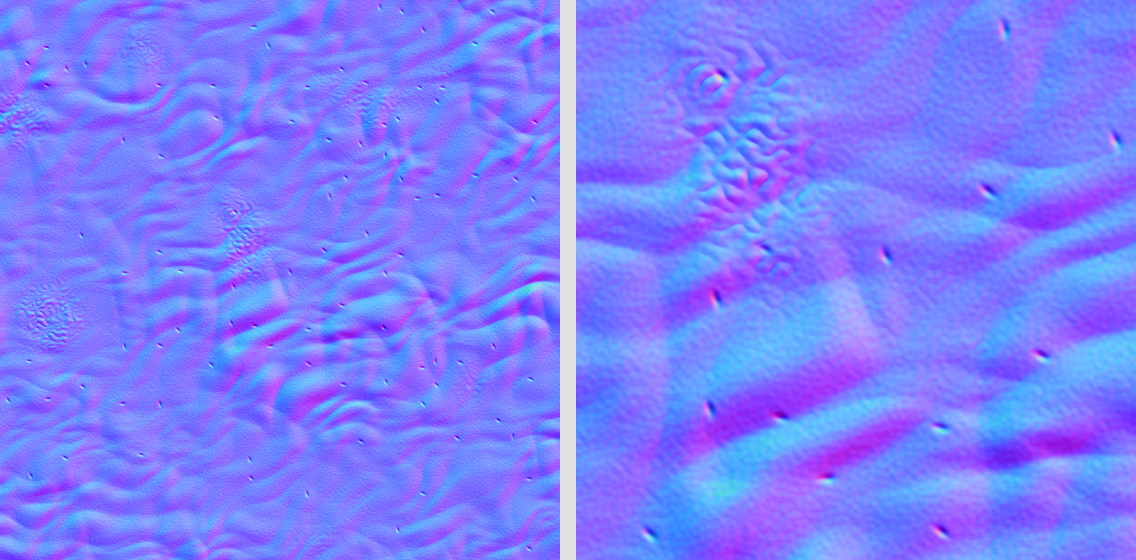
Left: the whole. Right: its middle third, enlarged.
This texture map is drawn by a Shadertoy shader. Its source:

```glsl
// Tangent-space normal map of a rumpled, weathered surface.
// Creased gradient noise in three directions, fine grain, crackled patches
// and small gashes form one height field; its slope becomes the colour.

vec2 hash22(vec2 p) {
    vec3 q = fract(vec3(p.xyx) * vec3(0.1031, 0.1030, 0.0973));
    q += dot(q, q.yzx + 33.33);
    return fract((q.xx + q.yz) * q.zy);
}

float cornerSlope(vec2 cell, vec2 offset) {
    return dot(hash22(cell) * 2.0 - 1.0, offset);
}

float gradientNoise(vec2 p) {
    vec2 i = floor(p), f = p - i;
    vec2 u = f * f * f * (f * (f * 6.0 - 15.0) + 10.0);
    vec2 e = vec2(1.0, 0.0);
    return mix(mix(cornerSlope(i, f), cornerSlope(i + e.xy, f - e.xy), u.x),
               mix(cornerSlope(i + e.yx, f - e.yx), cornerSlope(i + 1.0, f - 1.0), u.x), u.y);
}

// Sharp valleys along the zero lines of the noise
float crease(vec2 p) {
    float n = gradientNoise(p);
    return sqrt(n * n + 0.003);
}

// Sparse short gashes, at most one per grid cell
float gashes(vec2 p) {
    vec2 cell = floor(p * 30.0);
    vec2 chance = hash22(cell + 71.0);
    vec2 centre = (cell + 0.3 + 0.4 * hash22(cell + 13.0)) / 30.0;
    float angle = -0.75 + 1.6 * (chance.y - 0.5);
    vec2 along = vec2(cos(angle), sin(angle));
    vec2 d = p - centre;
    vec2 r = vec2(dot(d, along), dot(d, vec2(-along.y, along.x))) / vec2(0.0045, 0.0023);
    return step(chance.x, 0.1) * exp(-dot(r, r));
}

float surfaceHeight(vec2 p) {
    // Bend the folds, then turn to their main diagonal
    vec2 w = p + 0.04 * vec2(gradientNoise(p * 9.0), gradientNoise(p * 9.0 + 40.0));
    vec2 q = mat2(0.85, -0.52, 0.52, 0.85) * w;

    float strength = mix(0.6, 1.5, smoothstep(-0.3, 0.3, gradientNoise(p * 4.0 + 3.0)));
    float folds = 0.0085 * crease(q * vec2(8.0, 17.0))
                + 0.0042 * crease(w * vec2(16.0, 8.0) + 19.0)
                + 0.0030 * crease(w * vec2(9.0, 24.0) + 57.0)
                + 0.0012 * gradientNoise(q * vec2(24.0, 46.0) + 31.0);

    float patches = smoothstep(0.2, 0.5, gradientNoise(p * 5.0 + 7.3));
    float crackle = 0.0028 * patches * crease(p * vec2(70.0, 90.0));
    float grain = 0.0002 * gradientNoise(p * 230.0);
    return folds * strength + crackle + grain - 0.0013 * gashes(p);
}

void mainImage(out vec4 fragColor, in vec2 fragCoord) {
    vec2 p = fragCoord / iResolution.y;
    vec2 e = vec2(0.001, 0.0);

    // Downhill slope, softly limited at the steepest places
    float h = surfaceHeight(p);
    vec2 slope = (h - vec2(surfaceHeight(p + e.xy), surfaceHeight(p + e.yx))) / e.x;
    slope *= 1.1 / sqrt(1.0 + 2.0 * dot(slope, slope));

    float blue = 1.0 - 1.5 * max(0.0, dot(slope, slope) - 0.08);
    fragColor = vec4(clamp(vec3(vec2(0.486) + slope, blue), 0.0, 1.0), 1.0);
}
```
